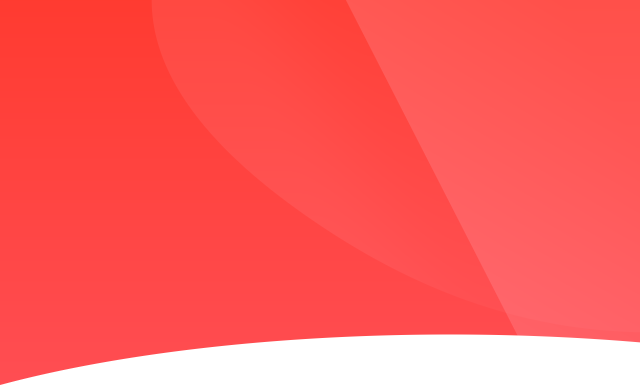
This background is drawn by a WebGL 1 fragment shader. Its source:

```glsl
precision highp float;

uniform vec2 u_resolution;

// Lengths are in canvas widths, with y measured down from the top.
const float CANVAS_HEIGHT = 0.6055;

const vec3 BASE_TOP = vec3(1.0, 0.23, 0.19);
const vec3 BASE_BOTTOM = vec3(1.0, 0.305, 0.325);
const vec3 SHEEN = vec3(1.0, 0.92, 1.0);
const vec3 HILL = vec3(1.0);

const float BLOB_LEFT = 0.237;
const float BLOB_SPREAD = 0.6856;
const float BLOB_BEND_START = 0.505;
const float BLOB_BEND = 1.607;
const float BLOB_ALPHA_NEAR = 0.035;
const float BLOB_ALPHA_FAR = 0.08;
const float BLOB_FADE = 0.2;

const float PANEL_TOP = 0.5404;
const float PANEL_SLOPE = 0.5124;
const float PANEL_ALPHA_NEAR = 0.14;
const float PANEL_ALPHA_FAR = 0.09;
const float PANEL_FADE = 0.3;

const vec2 HILL_CENTER = vec2(0.703, 0.797);
const vec2 HILL_RADII = vec2(1.003, 0.275);

// Coverage of a shape whose distance is positive inside.
float coverage(float inside, float pixel) {
  return clamp(inside / pixel + 0.5, 0.0, 1.0);
}

// Sideways parabola whose lower arm flattens towards the right.
float blobDistance(vec2 p) {
  float root = sqrt(max(p.x - BLOB_LEFT, 0.0));
  float bend = max(root - BLOB_BEND_START, 0.0);
  float y = p.y + BLOB_BEND * bend * bend * bend;
  float spread = BLOB_SPREAD * BLOB_SPREAD;
  float inside = p.x - BLOB_LEFT - y * y / spread;
  return inside / length(vec2(1.0, 2.0 * y / spread));
}

float panelDistance(vec2 p) {
  return (p.x - PANEL_TOP - PANEL_SLOPE * p.y) / length(vec2(1.0, PANEL_SLOPE));
}

float ellipseDistance(vec2 p, vec2 center, vec2 radii) {
  vec2 v = (p - center) / radii;
  float k = length(v);
  return k * (1.0 - k) / max(length(v / radii), 0.0001);
}

void main() {
  vec2 uv = gl_FragCoord.xy / u_resolution;
  vec2 p = vec2(uv.x, (1.0 - uv.y) * CANVAS_HEIGHT);
  float pixel = 1.0 / u_resolution.x;

  // Vertical base gradient
  vec3 color = mix(BASE_TOP, BASE_BOTTOM, p.y / CANVAS_HEIGHT);

  // Curved sheen, fading towards the diagonal
  float panel = panelDistance(p);
  float blobAlpha = mix(BLOB_ALPHA_NEAR, BLOB_ALPHA_FAR,
                        smoothstep(0.0, BLOB_FADE, -panel));
  color = mix(color, SHEEN, blobAlpha * coverage(blobDistance(p), pixel));

  // Diagonal panel, brightest along its edge
  float panelAlpha = mix(PANEL_ALPHA_NEAR, PANEL_ALPHA_FAR,
                         clamp(panel / PANEL_FADE, 0.0, 1.0));
  color = mix(color, SHEEN, panelAlpha * coverage(panel, pixel));

  // White hill along the bottom
  float hill = ellipseDistance(p, HILL_CENTER, HILL_RADII);
  color = mix(color, HILL, coverage(hill, pixel));

  gl_FragColor = vec4(color, 1.0);
}
```
